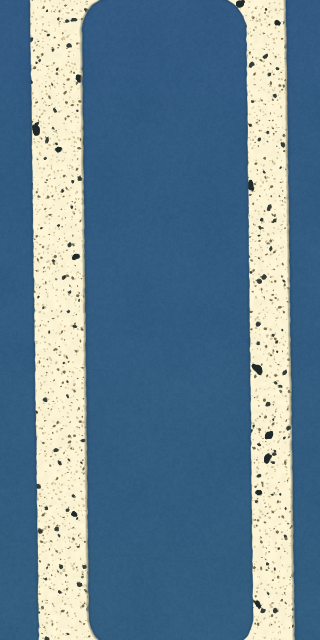
Reproduce this background procedurally as a WebGL 1 fragment shader.

```glsl
precision highp float;
// Speckled cream frame with a tall rounded opening, lying on grainy blue card.

uniform vec2 u_resolution;

// Colours
const vec3 BLUE_TOP = vec3(0.194, 0.352, 0.512);
const vec3 BLUE_LOW = vec3(0.200, 0.368, 0.498);
const vec3 CREAM = vec3(0.985, 0.955, 0.830);
const vec3 RIM = vec3(0.58, 0.56, 0.46);
const vec3 TAN = vec3(0.74, 0.68, 0.50);
const vec3 OLIVE = vec3(0.36, 0.33, 0.21);
const vec3 INK = vec3(0.12, 0.16, 0.16);

// Layout: the canvas is 1 wide and 2 tall; centres drift from bottom to top
const vec2 FRAME_CENTRE = vec2(0.5215, 0.4935);
const float FRAME_HALF = 0.3995;
const vec2 OPENING_CENTRE = vec2(0.535, 0.512);
const vec2 OPENING_HALF = vec2(0.2570, 1.021);
const float OPENING_MID = 0.9895;
const float CORNER_RADIUS = 0.104;
const float EDGE_WOBBLE = 0.003;
const float RIM_WIDTH = 0.0065;
const float GRAIN = 0.022;

vec2 hash2(vec2 p) {
  vec3 q = fract(p.xyx * vec3(0.1031, 0.1030, 0.0973));
  q += dot(q, q.yzx + 33.33);
  return fract((q.xx + q.yz) * q.zy);
}

float noise(vec2 p) {
  vec2 i = floor(p);
  vec2 f = fract(p);
  f = f * f * (3.0 - 2.0 * f);
  float low = mix(hash2(i).x, hash2(i + vec2(1.0, 0.0)).x, f.x);
  float high = mix(hash2(i + vec2(0.0, 1.0)).x, hash2(i + 1.0).x, f.x);
  return mix(low, high, f.y);
}

float roundedBox(vec2 p, vec2 halfSize, float radius) {
  vec2 q = abs(p) - halfSize + radius;
  return length(max(q, 0.0)) + min(max(q.x, q.y), 0.0) - radius;
}

// Signed distance to the frame: negative on the cream surface
float frameDistance(vec2 p) {
  float height = p.y * 0.5;
  float outer = abs(p.x - mix(FRAME_CENTRE.x, FRAME_CENTRE.y, height)) - FRAME_HALF;
  vec2 centre = vec2(mix(OPENING_CENTRE.x, OPENING_CENTRE.y, height), OPENING_MID);
  float opening = roundedBox(p - centre, OPENING_HALF, CORNER_RADIUS);
  return max(outer, -opening);
}

// Coverage of irregular specks, at most one for each jittered cell
float specks(vec2 p, float cell, vec2 radii, float chance, float seed, float pixel) {
  vec2 q = mat2(0.8, 0.6, -0.6, 0.8) * p / cell + seed;
  vec2 id = floor(q);
  float cover = 0.0;
  for (int y = -1; y <= 1; y++) {
    for (int x = -1; x <= 1; x++) {
      vec2 here = id + vec2(float(x), float(y));
      vec2 pick = hash2(here + seed * 3.0);
      vec2 turn = hash2(here + seed * 7.0 + 19.0);
      vec2 d = (q - here - hash2(here + 41.0)) * cell;
      float angle = turn.x * 6.2832;
      d = mat2(cos(angle), sin(angle), -sin(angle), cos(angle)) * d;
      d *= vec2(1.0 - 0.3 * turn.y, 1.0 + 0.3 * turn.y);
      float radius = mix(radii.x, radii.y, pick.y * pick.y);
      radius *= 0.75 + 0.5 * noise(d / radius * 1.4 + here);
      float dotCover = 1.0 - smoothstep(-0.7 * pixel, 0.7 * pixel, length(d) - radius);
      cover = max(cover, dotCover * step(pick.x, chance));
    }
  }
  return cover;
}

void main() {
  vec2 p = gl_FragCoord.xy / u_resolution * vec2(1.0, 2.0);
  float pixel = 1.0 / u_resolution.x;

  // Blue card with fine grain and faint mottling
  float grain = noise(p * 230.0) + 0.5 * noise(p * 90.0) - 0.75;
  vec3 card = mix(BLUE_LOW, BLUE_TOP, p.y * 0.5);
  card += GRAIN * grain + 0.012 * (noise(p * 9.0) - 0.5);

  // Cream surface and its specks, from fine to coarse
  vec3 stone = CREAM + 0.03 * (noise(p * 70.0) - 0.5);
  stone = mix(stone, TAN, 0.75 * specks(p, 0.014, vec2(0.0014, 0.0038), 0.55, 5.0, pixel));
  stone = mix(stone, OLIVE, 0.85 * specks(p, 0.022, vec2(0.0018, 0.0048), 0.40, 23.0, pixel));
  stone = mix(stone, INK, 0.90 * specks(p, 0.042, vec2(0.0035, 0.0085), 0.38, 47.0, pixel));
  stone = mix(stone, INK, specks(p, 0.120, vec2(0.0090, 0.0170), 0.28, 71.0, pixel));

  // Shaded rim along edges that face right
  float wobble = EDGE_WOBBLE * (noise(p * 65.0) - 0.5);
  float edge = frameDistance(p) + wobble;
  float ahead = frameDistance(p + vec2(RIM_WIDTH, 0.0)) + wobble;
  stone = mix(stone, RIM, 0.8 * smoothstep(-0.003, 0.005, ahead));

  // Slight contact shadow beside the frame
  card *= 1.0 - 0.12 * (1.0 - smoothstep(0.0, 0.012, edge));

  float cover = 1.0 - smoothstep(-0.8 * pixel, 0.8 * pixel, edge);
  gl_FragColor = vec4(mix(card, stone, cover), 1.0);
}
```
